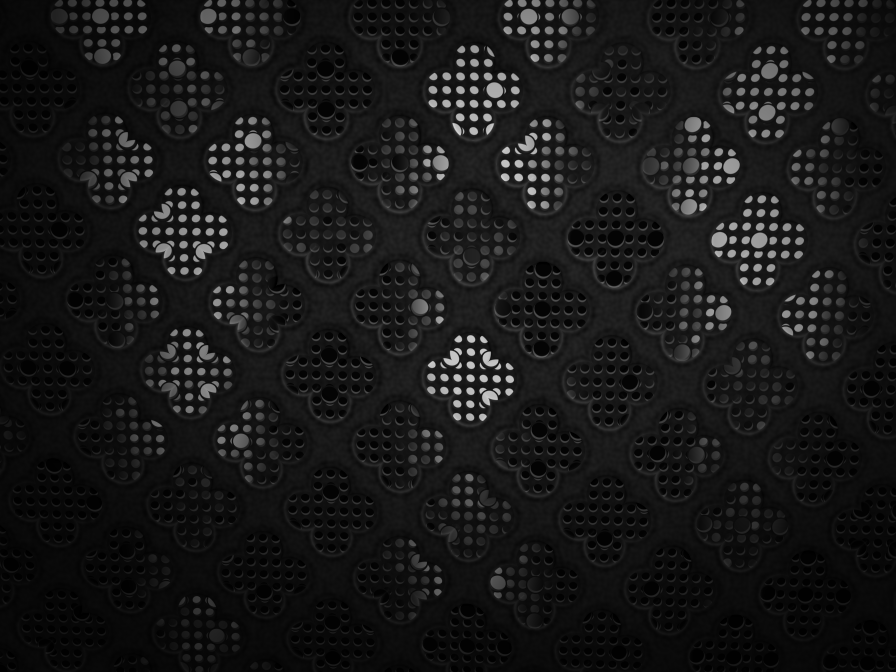
This pattern is drawn by a Shadertoy shader. Its source:

```glsl
// Dark metal sheet of staggered quatrefoil windows over a plate of large and small holes
#define LOBE_OFFSET 0.190    // lobe centre, in cells
#define LOBE_RADIUS 0.145
#define CORE_RADIUS 0.130
#define HOLE_PITCH  0.093
#define SMALL_HOLE  0.033
#define LARGE_HOLE  0.060
#define LARGE_ODDS  0.62     // share of large hole sites in use
#define SHEET_TONE  0.112
#define LIT_TONE    0.74
#define RIM_TONE    0.13
#define GRAIN       0.035

const float PI = 3.14159;

float hash(vec2 p) {
    vec3 q = fract(vec3(p.xyx) * 0.1031);
    q += dot(q, q.yzx + 33.33);
    return fract((q.x + q.y) * q.z);
}

float cornerSlope(vec2 cell, vec2 offset) {
    float angle = 2.0 * PI * hash(cell + 71.0);
    return dot(vec2(cos(angle), sin(angle)), offset);
}

float gradientNoise(vec2 p) {
    vec2 i = floor(p), f = fract(p);
    vec2 s = f * f * f * (f * (f * 6.0 - 15.0) + 10.0);
    vec2 e = vec2(1, 0);
    return mix(mix(cornerSlope(i, f), cornerSlope(i + e, f - e), s.x),
               mix(cornerSlope(i + e.yx, f - e.yx), cornerSlope(i + 1.0, f - 1.0), s.x), s.y);
}

// Tilted view of the sheet; result is in cells, y pointing down
vec2 sheetCoords(vec2 p) {
    float y = 1.0 - p.y;
    float x = p.x - 0.595;
    float t = y - 0.044 * y * x - 0.026;
    return vec2(2.0 + x / (0.223 - 0.0245 * y), 4.59 * t + 0.273 * t * t * t);
}

float quatrefoil(vec2 p) {
    p = abs(p);
    if (p.y > p.x) p = p.yx;
    return min(length(p - vec2(LOBE_OFFSET, 0)) - LOBE_RADIUS, length(p) - CORE_RADIUS);
}

float cover(float d, float blur) {
    return 1.0 - smoothstep(-blur, blur, d);
}

// Hole with a lit crescent on its lower wall
float holeTone(vec2 q, float radius, float light, vec2 lean, float blur) {
    float floorDisc = cover(length(q + lean * radius) - radius, blur);
    float wall = mix(0.29, 0.12, light);
    return mix(wall, mix(0.015, LIT_TONE, light), floorDisc);
}

void mainImage(out vec4 fragColor, in vec2 fragCoord) {
    vec2 p = fragCoord / iResolution.y;
    vec2 screen = fragCoord / iResolution.xy;
    vec2 uv = sheetCoords(p);
    float blur = 3.6 / iResolution.y;

    // Nearest centre of the staggered lattice
    vec2 centre = floor(uv + 0.5);
    vec2 other = floor(uv) + 0.5;
    if (distance(uv, other) < distance(uv, centre)) centre = other;
    vec2 local = uv - centre;
    vec2 id = 2.0 * centre + 40.0;
    float d = quatrefoil(local);

    // Sheet surface
    float grain = gradientNoise(p * 150.0) + 0.6 * gradientNoise(p * 65.0);
    float sheet = SHEET_TONE + 0.035 * smoothstep(0.45, 0.9, screen.x) * screen.y;
    sheet += GRAIN * grain + 0.015 * gradientNoise(p * 7.0);

    // Light behind the windows drifts in columns and changes per window
    float glow = 0.25 + 0.45 * cos(PI * (uv.x - 2.55)) + 0.95 * (hash(id) - 0.5);
    glow += 0.2 * cover(uv.y - 0.3, 0.3) - 0.15 * max(uv.y - 2.3, 0.0);
    vec2 lean = vec2(0.22 * sin(1.7 * uv.x + 0.6), 0.38);

    // Small holes
    vec2 site = floor(local / HOLE_PITCH + 0.5);
    vec2 q = local - site * HOLE_PITCH;
    float light = smoothstep(0.05, 0.95, glow + 0.3 * (hash(id * 9.0 + site) - 0.5));
    float inside = 0.75 * sheet;
    inside = mix(inside, holeTone(q, SMALL_HOLE, light, lean, blur),
                 cover(length(q) - SMALL_HOLE, blur));

    // Large holes on a pitch three times as wide, shifted per window
    float widePitch = 3.0 * HOLE_PITCH;
    vec2 phase = 0.5 * floor(2.0 * vec2(hash(id + 5.3), hash(id + 9.7)));
    vec2 wideSite = floor(local / widePitch + phase + 0.5);
    q = local - (wideSite - phase) * widePitch;
    float pick = hash(id * 5.0 + wideSite + 17.0);
    if (pick < LARGE_ODDS) {
        light = smoothstep(0.1, 0.9, glow + 0.4 * (pick - 0.3));
        inside = mix(inside, 0.65 * sheet, cover(length(q) - 1.16 * LARGE_HOLE, blur));
        inside = mix(inside, holeTone(q, LARGE_HOLE, light, 0.6 * lean, blur),
                     cover(length(q) - LARGE_HOLE, blur));
    }

    // Window cut and pressed edge
    float tone = mix(sheet, inside, cover(d, blur));
    float facing = dot(normalize(local + 1e-4), vec2(-0.45, 0.89));
    float rim = exp(-pow(d / 0.013, 2.0));
    tone += RIM_TONE * rim * (0.25 + 0.6 * facing);
    tone -= 0.035 * exp(-pow((d - 0.03) / 0.02, 2.0));

    // Falloff towards the border and the lower edge
    vec2 away = (screen - vec2(0.54, 0.6)) * vec2(1.35, 1.3);
    float falloff = mix(1.05, 0.28, smoothstep(0.12, 0.95, length(away)));
    tone *= falloff;
    fragColor = vec4(vec3(clamp(tone, 0.0, 1.0)), 1.0);
}
```
